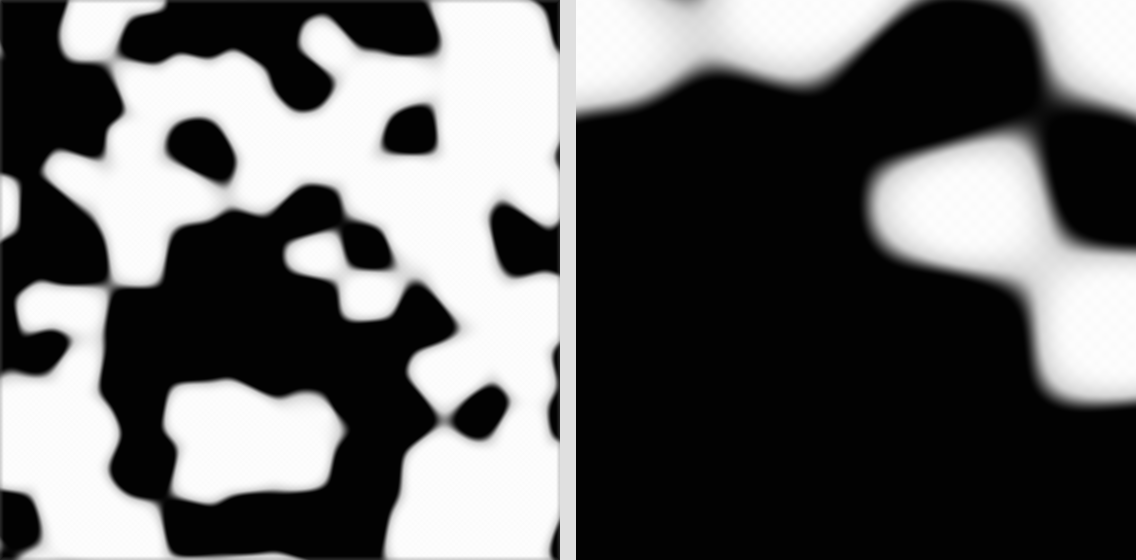
Left, the full canvas; right, a detail of the centre.
Reproduce this texture procedurally as a three.js fragment shader.

```glsl
// Soft-edged white blobs on black: a smooth Voronoi of randomly filled cells.
varying vec2 vUv;

const float CELLS = 10.0;          // cells across the canvas
const float JITTER = 0.8;          // irregularity of the cell centres
const float FILL = 0.54;           // share of white cells
const float SHARPNESS = 6.0;       // lower values round the corners more
const vec2 CORE_EDGE = vec2(0.35, 0.65);
const vec2 SHOULDER_EDGE = vec2(0.48, 0.92);
const float SHOULDER = 0.2;        // strength of the pale inner rim
const float FRAME_WIDTH = 0.008;
const float FRAME_FADE = 0.32;
const float WEAVE_COUNT = 96.0;    // faint grain in the white
const float WEAVE_DEPTH = 0.006;
const vec3 BLACK = vec3(0.006);
const vec3 WHITE = vec3(0.988);
const vec3 FRAME_GREY = vec3(0.45);

vec3 hash3(vec2 cell) {
  vec3 p = fract(cell.xyx * vec3(0.1031, 0.1030, 0.0973) + 0.37);
  p += dot(p, p.yxz + 33.33);
  return fract((p.xxy + p.yzz) * p.zyx);
}

// Average of the on/off cell values, weighted by nearness to their centres.
float blobField(vec2 p) {
  vec2 base = floor(p);
  float sum = 0.0;
  float total = 0.0;
  for (int y = -2; y <= 2; y++) {
    for (int x = -2; x <= 2; x++) {
      vec2 cell = base + vec2(float(x), float(y));
      vec3 rnd = hash3(cell + 17.0);
      vec2 centre = cell + 0.5 + JITTER * (rnd.xy - 0.5);
      float weight = exp(-SHARPNESS * length(p - centre));
      sum += weight * step(rnd.z, FILL);
      total += weight;
    }
  }
  return sum / total;
}

void main() {
  // Crisp core edge with a softer shoulder on the white side
  float field = blobField(vUv * CELLS);
  float core = smoothstep(CORE_EDGE.x, CORE_EDGE.y, field);
  float rim = smoothstep(SHOULDER_EDGE.x, SHOULDER_EDGE.y, field);
  float tone = mix(core, rim, SHOULDER);
  vec3 color = mix(BLACK, WHITE, tone);

  // Faint woven grain
  vec2 wave = sin(vUv * WEAVE_COUNT * 6.2832);
  color += WEAVE_DEPTH * wave.x * wave.y * tone;

  // Thin grey fade at the border
  vec2 inset = min(vUv, 1.0 - vUv);
  float border = 1.0 - smoothstep(0.0, FRAME_WIDTH, min(inset.x, inset.y));
  color = mix(color, FRAME_GREY, FRAME_FADE * border);

  gl_FragColor = vec4(color, 1.0);
}
```
